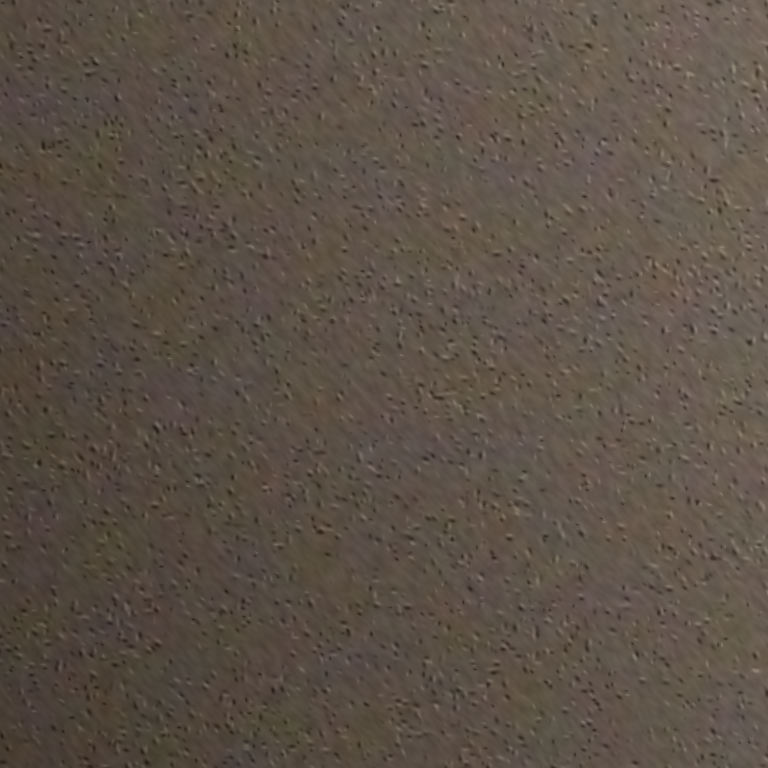
Write a Shadertoy shader that draws this texture.

```glsl
// Rough brown-grey stone surface with slanted dark and light grains under soft side light.
#define DARK_TONE vec3(0.274, 0.236, 0.200)
#define LIGHT_TONE vec3(0.452, 0.402, 0.358)
#define GRAIN_CELLS 84.0
#define GRAIN_DENSITY 0.46
#define GRAIN_LENGTH 0.36
#define GRAIN_WIDTH 0.20
#define GRAIN_CONTRAST 0.142
#define GRAIN_ANGLE -0.80
#define STREAK_CONTRAST 0.052
#define TINT_STRENGTH 0.036

vec2 hash2(vec2 p) {
    vec3 q = fract(p.xyx * vec3(0.1031, 0.1030, 0.0973));
    q += dot(q, q.yzx + 33.33);
    return fract((q.xx + q.yz) * q.zy);
}

vec2 gradientAt(vec2 cell) {
    float a = 6.2832 * hash2(cell + 17.0).x;
    return vec2(cos(a), sin(a));
}

float gradientNoise(vec2 p) {
    vec2 i = floor(p), f = fract(p);
    vec2 u = f * f * f * (f * (f * 6.0 - 15.0) + 10.0);
    vec2 e = vec2(0.0, 1.0);
    float low = mix(dot(gradientAt(i), f),
                    dot(gradientAt(i + e.yx), f - e.yx), u.x);
    float high = mix(dot(gradientAt(i + e.xy), f - e.xy),
                     dot(gradientAt(i + e.yy), f - e.yy), u.x);
    return mix(low, high, u.y);
}

vec2 rotate(vec2 p, float a) {
    float c = cos(a), s = sin(a);
    return vec2(c * p.x + s * p.y, c * p.y - s * p.x);
}

// Soft elongated spot, 1 at its centre
float spot(vec2 p, vec2 radius) {
    vec2 q = p / radius;
    return exp(-dot(q, q) * 1.4);
}

// Clustered pits, many with a bright rim beside them
float grains(vec2 uv) {
    vec2 p = uv * GRAIN_CELLS;
    vec2 cell = floor(p);
    float patches = gradientNoise(uv * 9.0 + 41.0) + gradientNoise(uv * 24.0 + 7.0);
    float density = GRAIN_DENSITY * (1.0 + 1.3 * patches);
    float sum = 0.0;
    for (int y = -1; y <= 1; y++) {
        for (int x = -1; x <= 1; x++) {
            vec2 id = cell + vec2(x, y);
            vec2 place = hash2(id + 101.0);
            vec2 kind = hash2(id + 307.0);
            vec2 form = hash2(id + 509.0);
            vec2 power = hash2(id + 733.0);
            float present = smoothstep(-0.12, 0.12, density - kind.x);
            vec2 d = rotate(p - id - place, GRAIN_ANGLE + (form.x - 0.5) * 1.6);
            vec2 radius = vec2(GRAIN_LENGTH, GRAIN_WIDTH) * mix(0.65, 1.4, form.y);
            float pit = spot(d, radius) * mix(0.1, 1.25, power.x);
            float side = kind.y < 0.65 ? 1.0 : -1.0;
            vec2 rimOffset = vec2(0.5 * (kind.y - 0.5), 0.42 * side);
            float rim = spot(d - rimOffset, radius * vec2(1.15, 0.9));
            sum += present * (rim * mix(0.05, 0.95, power.y) - pit);
        }
    }
    return clamp(sum, -1.2, 0.9);
}

void mainImage(out vec4 fragColor, in vec2 fragCoord) {
    vec2 uv = fragCoord / iResolution.xy;

    // Broad light from the upper right
    float light = 0.68 * uv.x + 0.32 * uv.y + 0.04 * gradientNoise(uv * 3.0 + 5.0);
    vec3 color = mix(DARK_TONE, LIGHT_TONE, clamp(light, 0.0, 1.0));

    // Cloudy colour drift: yellow to blue and green to magenta
    float warm = gradientNoise(uv * 11.0 + 23.0) + 0.5 * gradientNoise(uv * 25.0 + 3.0);
    float green = gradientNoise(uv * 12.0 + 71.0) + 0.6 * gradientNoise(uv * 27.0 + 59.0);
    color += TINT_STRENGTH * (warm * vec3(0.25, 0.08, -0.85) + green * vec3(-0.40, 0.30, -0.20));

    // Fine slanted streaks
    vec2 along = rotate(uv, GRAIN_ANGLE);
    float streak = gradientNoise(along * vec2(36.0, 95.0) + 13.0)
                 + 0.6 * gradientNoise(along * vec2(85.0, 170.0) + 29.0);
    float relief = STREAK_CONTRAST * streak + GRAIN_CONTRAST * grains(uv);

    // Relief is stronger where more light falls
    color += relief * mix(0.75, 1.1, light) * vec3(1.0, 0.97, 0.92);
    fragColor = vec4(clamp(color, 0.0, 1.0), 1.0);
}
```
